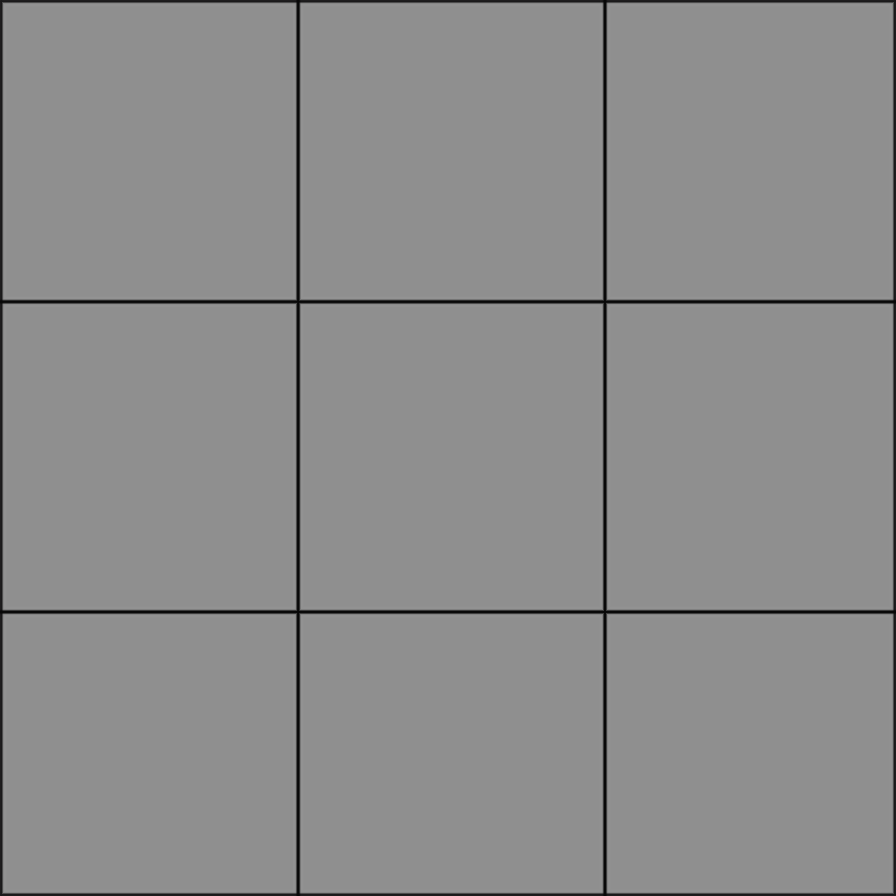
This pattern is drawn by a Shadertoy shader. Its source:

```glsl
// Plain grey square tiles, three by three, with thin soft black joints and a dark rim

// Darkness of a soft line at a given distance from its centre
float lineMask(float dist, float halfWidth, float pixel) {
    float soft = max(0.0015, 0.75 * pixel);
    return 1.0 - smoothstep(halfWidth - soft, halfWidth + soft, dist);
}

void mainImage(out vec4 fragColor, in vec2 fragCoord) {
    vec2 uv = fragCoord / iResolution.xy;
    float pixel = 1.0 / min(iResolution.x, iResolution.y);

    // Slightly uneven tile spacing: the first and second joint on each axis
    vec2 toJoint = min(abs(uv - vec2(0.3328, 0.3170)),
                       abs(uv - vec2(0.6752, 0.6632)));
    vec2 toRim = abs(min(uv, 1.0 - uv) - 0.0012);

    float nearestJoint = min(toJoint.x, toJoint.y);
    float nearestRim = min(toRim.x, toRim.y);

    // Tile face with a faint light lip beside each line
    float lipDist = min(nearestJoint, nearestRim);
    float lip = smoothstep(0.002, 0.0045, lipDist) * (1.0 - smoothstep(0.0045, 0.007, lipDist));
    vec3 color = vec3(0.56 + 0.015 * lip);

    // Dark rim, then the blacker inner joints
    color = mix(color, vec3(0.09, 0.085, 0.09), lineMask(nearestRim, 0.0017, pixel));
    color = mix(color, vec3(0.03), lineMask(nearestJoint, 0.0019, pixel));

    fragColor = vec4(color, 1.0);
}
```
